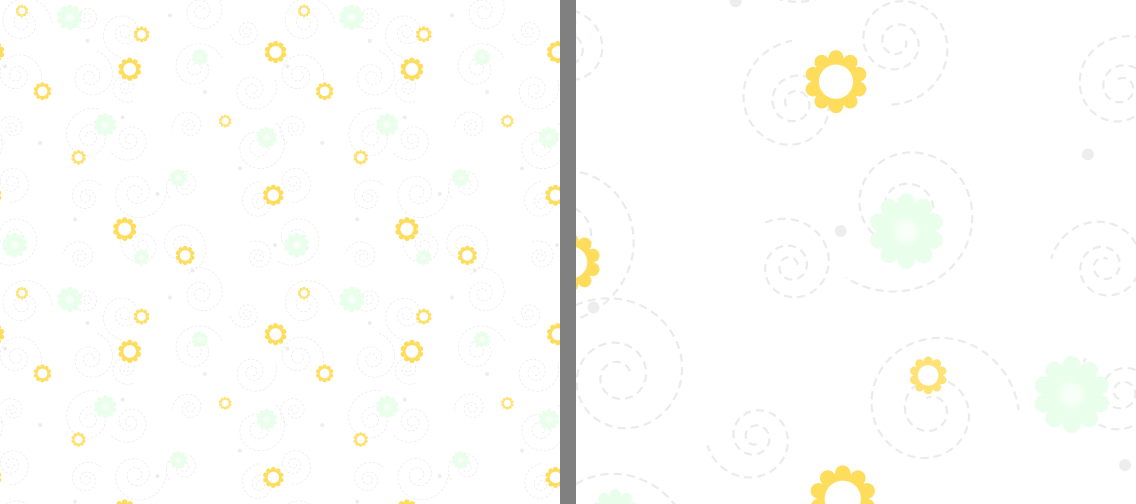
Left, the full canvas; right, a detail of the centre.
Give the GLSL for this pattern, as a WebGL 1 fragment shader.

```glsl
precision highp float;

uniform vec2 u_resolution;

#define VIEW_WIDTH 768.0
#define TILE 387.0
#define PETALS 10.0
#define LINE_WIDTH 1.0
#define DASH_LENGTH 6.0
#define SPIRAL_GROWTH 0.133
#define SPIRAL_TURNS 2.3
#define DOT_RADIUS 2.7
#define YELLOW vec3(1.0, 0.865, 0.36)
#define MINT vec3(0.915, 1.0, 0.92)
#define LINE_GREY vec3(0.92)
#define DOT_GREY vec3(0.93)

const float TAU = 6.2831853;

float pixelSize;

float coverage(float dist) {
  return clamp(0.5 - dist / pixelSize, 0.0, 1.0);
}

// Shortest offset from a centre on the repeating tile
vec2 wrapOffset(vec2 p, vec2 center) {
  return mod(p - center + 0.5 * TILE, TILE) - 0.5 * TILE;
}

// Disc with a rim of round petals
float scallopDistance(vec2 p, float radius) {
  float sector = TAU / PETALS;
  float angle = mod(atan(p.y, p.x), sector) - 0.5 * sector;
  vec2 q = length(p) * vec2(cos(angle), sin(angle));
  float petal = length(q - vec2(0.78 * radius, 0.0)) - 0.235 * radius;
  return min(petal, length(p) - 0.8 * radius);
}

// Dashed logarithmic spiral, with dashes measured along the curve
float spiralCoverage(vec2 p, float radius, float turn) {
  float r = max(length(p), 0.1);
  float theta = atan(p.y, p.x) + turn;
  float winding = floor((log(r / radius) / SPIRAL_GROWTH - theta) / TAU + 0.5);
  float phi = theta + TAU * winding;
  float curveRadius = radius * exp(SPIRAL_GROWTH * phi);
  float dist = abs(r - curveRadius) - 0.5 * LINE_WIDTH;
  float arc = curveRadius / SPIRAL_GROWTH;
  float dash = (abs(fract(arc / DASH_LENGTH) - 0.5) - 0.31) * DASH_LENGTH;
  float inside = step(-SPIRAL_TURNS * TAU, phi) * step(phi, 0.0);
  return coverage(dist) * coverage(dash) * inside;
}

vec3 drawSpirals(vec3 color, vec2 p) {
  for (int i = 0; i < 25; i++) {
    float k = float(i);
    vec2 cell = vec2(mod(k, 5.0), floor(k / 5.0));
    vec2 center = (cell + 0.4 + 0.2 * sin(k * vec2(2.4, 3.7))) * TILE / 5.0;
    vec2 q = wrapOffset(p, center);
    q.x *= sin(k * 1.7 + 0.5) < 0.0 ? -1.0 : 1.0;
    float radius = 32.0 + 10.0 * sin(k * 4.1 + 1.0);
    color = mix(color, LINE_GREY, spiralCoverage(q, radius, k * 2.4));
  }
  return color;
}

vec3 drawDots(vec3 color, vec2 p) {
  for (int i = 0; i < 11; i++) {
    float k = float(i);
    vec2 center = vec2(233.0 + 274.0 * k, 21.0 + 35.0 * k);
    float dist = length(wrapOffset(p, center)) - DOT_RADIUS;
    color = mix(color, DOT_GREY, coverage(dist));
  }
  return color;
}

// Solid flowers with a soft pale heart, on a sheared lattice bent by sines
vec3 drawMintFlowers(vec3 color, vec2 p) {
  for (int i = 0; i < 7; i++) {
    float k = float(i);
    vec2 center = vec2(118.0 + 210.0 * k, 36.0 + 55.0 * k);
    center.x += 18.0 * cos(0.5 * TAU * k) * sin(TAU * k / 12.0);
    center += vec2(-45.0, 25.0) * cos(vec2(1.05, 2.1) * (k - vec2(1.0, 2.0)));
    float radius = 14.0 + 3.3 * cos(2.6 * k);
    vec2 q = wrapOffset(p, center);
    float heart = 1.0 - smoothstep(0.15, 0.45, length(q) / radius);
    vec3 fill = mix(MINT, vec3(1.0), 0.65 * heart);
    color = mix(color, fill, coverage(scallopDistance(q, radius)));
  }
  return color;
}

// Scalloped rings with a white hole; smaller ones are paler
vec3 drawYellowFlowers(vec3 color, vec2 p) {
  for (int i = 0; i < 10; i++) {
    float k = float(i);
    vec2 center = vec2(30.0 + 203.0 * k, -5.0 + 37.5 * k);
    center += vec2(-65.0 * sin(0.7 * k), 20.0 * cos(0.75 * k));
    center.x -= 6.0 * k * cos(TAU * k / 3.0);
    float radius = 12.3 + 3.8 * sin(1.2 * k - 1.6);
    vec2 q = wrapOffset(p, center);
    vec3 fill = mix(YELLOW, vec3(1.0), 0.16 * smoothstep(13.0, 8.0, radius));
    color = mix(color, fill, coverage(scallopDistance(q, radius)));
    color = mix(color, vec3(1.0), coverage(length(q) - 0.55 * radius));
  }
  return color;
}

void main() {
  pixelSize = VIEW_WIDTH / u_resolution.x;
  vec2 p = vec2(gl_FragCoord.x, u_resolution.y - gl_FragCoord.y) * pixelSize;

  vec3 color = drawSpirals(vec3(1.0), p);
  color = drawDots(color, p);
  color = drawMintFlowers(color, p);
  color = drawYellowFlowers(color, p);
  gl_FragColor = vec4(color, 1.0);
}
```
